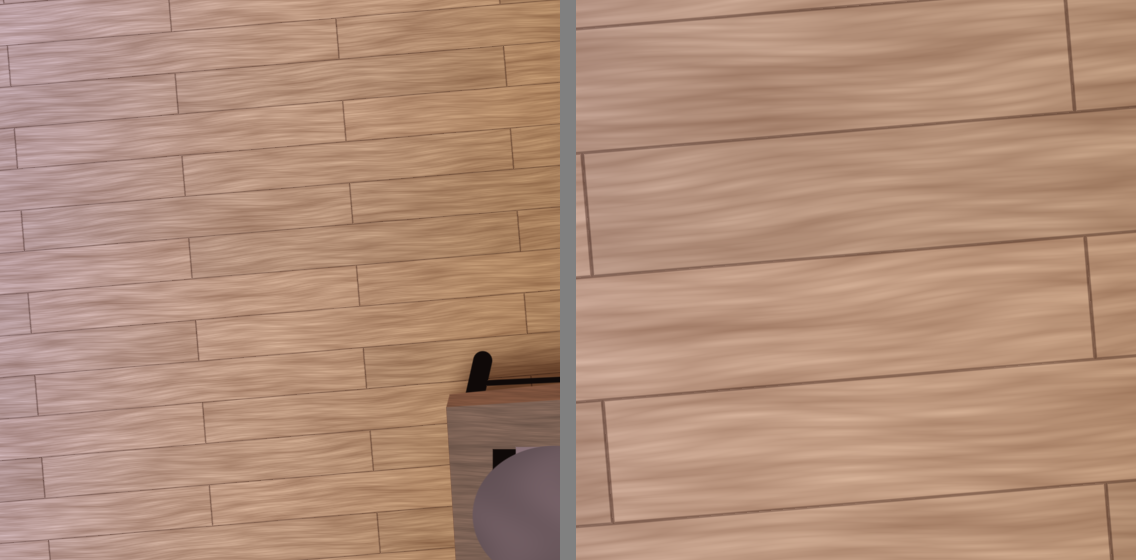
Left, the full canvas; right, a detail of the centre.
Write a WebGL 1 fragment shader that draws this texture.

```glsl
precision highp float;

uniform vec2 u_resolution;

const vec2 PLANK = vec2(0.5885, 0.0738);
const float TILT = 0.083;
const vec2 CORNER = vec2(0.3125, 0.8698);

vec2 hash2(vec2 p) {
  return fract(sin(vec2(dot(p, vec2(127.1, 311.7)), dot(p, vec2(269.5, 183.3)))) * 4375.85);
}

// Distance to the nearest jittered cell point
float cellular(vec2 p) {
  vec2 cell = floor(p);
  float nearest = 2.0;
  for (int j = -1; j <= 1; j++) {
    for (int i = -1; i <= 1; i++) {
      vec2 id = cell + vec2(float(i), float(j));
      nearest = min(nearest, length(id + hash2(id) - p));
    }
  }
  return nearest;
}

// Long thin streaks, bent by layered sines
float woodGrain(vec2 p, float phase) {
  p.y += 0.0035 * sin(p.x * 13.0 + phase) + 0.0015 * sin(p.x * 31.0 + p.y * 60.0 + phase * 2.0);
  float broad = cellular(p * vec2(4.0, 55.0));
  float streak = cellular(p * vec2(9.0, 135.0) + 17.0);
  float fine = cellular(p * vec2(17.0, 270.0) + 41.0);
  return 0.35 * broad + 0.4 * streak + 0.25 * fine - 0.47;
}

float cover(float d, float pixel) {
  return 1.0 - smoothstep(-pixel, pixel, d);
}

// Signed distance to a line, positive on the left of a to b
float lineSide(vec2 p, vec2 a, vec2 b) {
  vec2 dir = normalize(b - a);
  return dot(p - a, vec2(-dir.y, dir.x));
}

float capsule(vec2 p, vec2 a, vec2 b, float radius) {
  vec2 ab = b - a;
  return length(p - a - ab * clamp(dot(p - a, ab) / dot(ab, ab), 0.0, 1.0)) - radius;
}

float box(vec2 p, vec2 center, vec2 halfSize) {
  vec2 d = abs(p - center) - halfSize;
  return length(max(d, 0.0)) + min(max(d.x, d.y), 0.0);
}

// Cool light on the left, warm on the right
vec3 floorLight(vec2 p) {
  const vec3 ROSE = vec3(0.70, 0.59, 0.60);
  const vec3 BEIGE = vec3(0.715, 0.57, 0.475);
  const vec3 TAN = vec3(0.655, 0.495, 0.355);
  float t = p.x - 0.14 * (p.y - 0.5);
  return mix(mix(ROSE, BEIGE, smoothstep(-0.1, 0.55, t)), TAN, smoothstep(0.45, 1.0, t));
}

vec3 plankFloor(vec2 p, float pixel) {
  vec2 q = p - CORNER;
  float c = cos(TILT);
  float s = sin(TILT);
  q = vec2(c * q.x + s * q.y, c * q.y - s * q.x);

  // Alternate rows shift by half a plank
  vec2 tile = q / PLANK;
  float row = floor(tile.y);
  tile.x += 0.5 * mod(row + 1.0, 2.0);
  vec2 seed = hash2(vec2(floor(tile.x), row) + 3.0);
  float grain = woodGrain(q + seed * 5.0, seed.x * 6.28);

  vec3 color = floorLight(p) * (1.0 + 0.055 * (seed.y - 0.5));
  color *= 1.0 - grain * vec3(0.38, 0.50, 0.58);

  // Dark seams, stronger at the plank ends
  vec2 seam = (0.5 - abs(fract(tile) - 0.5)) * PLANK;
  float lines = max(0.75 * cover(seam.x - 0.0011, pixel), 0.65 * cover(seam.y - 0.0009, pixel));
  return mix(color, color * vec3(0.57, 0.50, 0.48), lines);
}

vec3 addFurniture(vec3 color, vec2 p, float pixel) {
  const vec3 BLACK = vec3(0.06, 0.035, 0.03);
  const vec3 RIM = vec3(0.47, 0.31, 0.23);
  const vec3 TOP = vec3(0.47, 0.37, 0.32);
  const vec3 CUSHION = vec3(0.43, 0.355, 0.375);

  // Soft shadow, leg and crossbar
  float shade = capsule(p, vec2(0.88, 0.31), vec2(1.1, 0.335), 0.0);
  color *= mix(vec3(0.62, 0.52, 0.46), vec3(1.0), smoothstep(0.0, 0.09, shade));
  float frame = min(capsule(p, vec2(0.862, 0.356), vec2(0.845, 0.28), 0.017),
                    capsule(p, vec2(0.87, 0.316), vec2(1.1, 0.327), 0.005));
  color = mix(color, BLACK, cover(frame, pixel));

  // Table rim and top
  float grain = woodGrain(p, 1.0);
  float left = lineSide(p, vec2(0.814, 0.0), vec2(0.797, 0.273));
  float rimLeft = lineSide(p, vec2(0.797, 0.273), vec2(0.803, 0.296));
  float rim = max(max(left, rimLeft), lineSide(p, vec2(0.803, 0.296), vec2(1.0, 0.315)));
  float top = max(left, lineSide(p, vec2(0.797, 0.273), vec2(1.0, 0.286)));
  color = mix(color, RIM * (1.0 - 0.4 * grain), cover(rim, pixel));
  color = mix(color, TOP * (1.0 - 0.4 * grain), cover(top, pixel));

  // Rounded cushion over a dark recess
  color = mix(color, BLACK, cover(box(p, vec2(0.91, 0.175), vec2(0.03, 0.023)), pixel));
  color = mix(color, CUSHION * 1.25, cover(box(p, vec2(0.955, 0.19), vec2(0.034, 0.012)), pixel));
  vec2 r = (p - vec2(0.99, 0.08)) / vec2(0.146, 0.124);
  float fold = 0.04 * sin(r.x * 5.0 + 2.0 * sin(r.y * 3.0));
  vec3 cloth = CUSHION * (1.03 + fold - 0.1 * dot(r, r));
  return mix(color, cloth, cover((length(r) - 1.0) * 0.13, pixel));
}

void main() {
  float pixel = 1.0 / u_resolution.y;
  vec2 p = gl_FragCoord.xy * pixel;
  gl_FragColor = vec4(addFurniture(plankFloor(p, pixel), p, pixel), 1.0);
}
```
